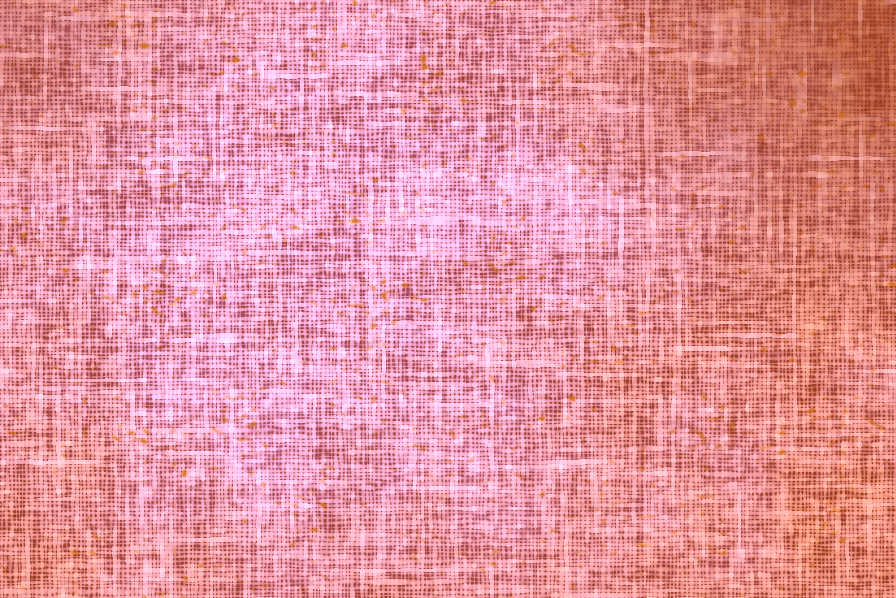
Write a Shadertoy shader that draws this texture.

```glsl
vec2 randomGradient(vec2 cell) {
    vec2 h = vec2(dot(cell, vec2(127.1, 311.7)), dot(cell, vec2(269.5, 183.3)));
    return 2.0 * fract(sin(h) * 43758.5453) - 1.0;
}

float gradientNoise(vec2 p) {
    vec2 i = floor(p), f = p - i;
    vec2 u = f * f * f * (f * (f * 6.0 - 15.0) + 10.0);
    vec2 e = vec2(0.0, 1.0);
    float bottom = mix(dot(randomGradient(i), f),
                       dot(randomGradient(i + e.yx), f - e.yx), u.x);
    float top = mix(dot(randomGradient(i + e.xy), f - e.xy),
                    dot(randomGradient(i + e.yy), f - e.yy), u.x);
    return mix(bottom, top, u.y);
}

// One set of parallel threads: x = gap, y = brightness, z = thick pale slub
vec3 threads(float along, float across, float seed) {
    float s = across * 138.0 + 0.9 * gradientNoise(vec2(along * 3.0, across * 47.0) + seed)
            + 0.35 * gradientNoise(vec2(along * 30.0, across * 60.0) + seed);
    // Half-integer rows with a stride keep neighbouring threads independent
    float row = floor(s) * 3.0 + 0.5 + seed;
    float thickness = gradientNoise(vec2(along * 6.0 + seed, row));
    float fibre = gradientNoise(vec2(along * 38.0, row + 37.0));
    float nub = gradientNoise(vec2(along * 95.0, row + 83.0));
    float slub = smoothstep(0.26, 0.5, thickness);
    float edge = 0.1 + 0.3 * thickness + 0.3 * fibre + 0.2 * nub;
    float gap = smoothstep(edge, edge + 0.4, abs(fract(s) - 0.5)) * (1.0 - 0.7 * slub);
    return vec3(gap, 0.7 * thickness + 0.6 * fibre + 0.5 * nub, slub);
}

void mainImage(out vec4 fragColor, in vec2 fragCoord) {
    vec2 uv = fragCoord / iResolution.y;
    float right = iResolution.x / iResolution.y;

    // Broad pink light fading to salmon, with brown upper corners
    vec2 fromGlow = (uv - vec2(0.34 * right, 0.57)) * vec2(1.4, 1.6);
    float patches = gradientNoise(uv * 3.5 + 4.0) + 0.8 * gradientNoise(uv * 10.0);
    float glow = clamp(1.15 * exp(-dot(fromGlow, fromGlow)) + 0.4 * patches, 0.0, 1.0);
    vec3 cloth = mix(vec3(0.95, 0.59, 0.52), vec3(1.0, 0.72, 0.9), glow);
    float corner = 1.0 - smoothstep(0.0, 0.75, distance(uv, vec2(right, 1.03)));
    float leftCorner = 1.0 - smoothstep(0.0, 0.5, distance(uv, vec2(0.0, 1.03)));
    cloth *= mix(vec3(1.0), vec3(0.76, 0.62, 0.46), corner + 0.5 * leftCorner);

    // Woven threads and the ragged dark holes between them
    vec3 weft = threads(uv.x, uv.y, 11.0);
    vec3 warp = threads(uv.y, uv.x, 71.0);
    cloth *= 1.03 + vec3(0.15, 0.3, 0.28) * (weft.y + warp.y);
    float shade = 0.85 * weft.x * warp.x + 0.13 * (weft.x + warp.x);
    shade *= 1.0 + 0.6 * gradientNoise(uv * 45.0) - 0.35 * patches;
    vec3 hole = mix(vec3(0.6, 0.24, 0.12), vec3(0.64, 0.28, 0.32), glow);
    vec3 color = mix(cloth, hole, clamp(shade, 0.0, 1.0));

    // Pale slubs, tan stains and scattered ochre flecks
    float slub = clamp(0.8 * weft.z + 0.55 * warp.z, 0.0, 1.0);
    color = mix(color, cloth * 0.5 + vec3(0.52, 0.41, 0.47), slub * 0.75);
    float fleck = gradientNoise(uv * vec2(60.0, 85.0) + 19.0)
                + 0.4 * gradientNoise(uv * 9.0 + 50.0);
    color = mix(color, color * vec3(0.93, 0.84, 0.62), smoothstep(0.15, 0.5, fleck));
    color = mix(color, vec3(0.82, 0.43, 0.1), 0.75 * smoothstep(0.42, 0.62, fleck));

    fragColor = vec4(clamp(color, 0.0, 1.0), 1.0);
}
```
